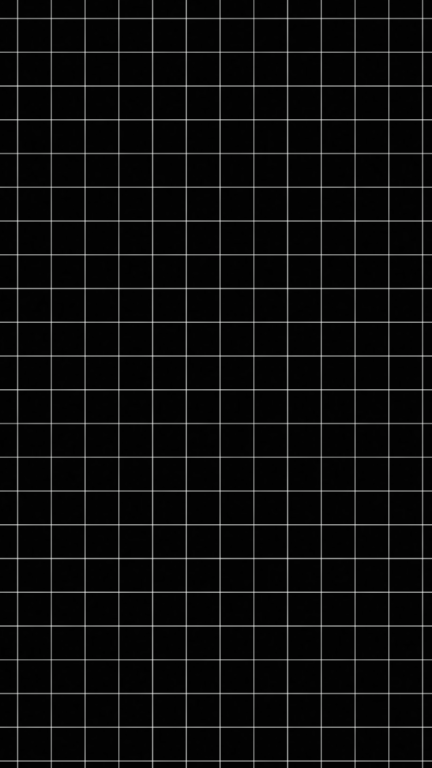
Give the GLSL for this pattern, as a Shadertoy shader.

```glsl
// Thin grey square grid on near-black, 12.8 cells across the canvas width.
// Each line is a box of fixed width, averaged over the pixel footprint, with
// a small brightness change per line and along it, over faint ground grain.

#define CELLS_ACROSS 12.8
#define FIRST_LINE vec2(0.521, 0.207)   // left and bottom line, in cells
#define LINE_WIDTH 0.0445               // in cells
#define LINE_COLOR vec3(0.46, 0.465, 0.46)
#define GROUND_COLOR vec3(0.008)
#define LINE_VARIATION 0.14
#define ALONG_VARIATION 0.06
#define GRAIN 0.006

float hash(vec2 p) {
    vec3 q = fract(vec3(p.xyx) * 0.1031);
    q += dot(q, q.yzx + 33.33);
    return fract((q.x + q.y) * q.z);
}

float valueNoise(vec2 p) {
    vec2 cell = floor(p), f = fract(p);
    f = f * f * (3.0 - 2.0 * f);
    float low = mix(hash(cell), hash(cell + vec2(1.0, 0.0)), f.x);
    float high = mix(hash(cell + vec2(0.0, 1.0)), hash(cell + 1.0), f.x);
    return mix(low, high, f.y);
}

// Share of a pixel covered by the nearest line in one direction
float lineCoverage(float coord, float pixel) {
    float dist = abs(coord - floor(coord + 0.5));
    float overlap = 0.5 * (LINE_WIDTH + pixel) - dist;
    return clamp(overlap, 0.0, min(LINE_WIDTH, pixel)) / pixel;
}

// Brightness of one line, drifting slowly along its length
float lineStrength(float index, float along, float seed) {
    float whole = hash(vec2(index + 40.0, seed)) - 0.5;
    float drift = valueNoise(vec2(along * 1.7 + 30.0, index * 7.0 + seed)) - 0.5;
    return 1.0 + 2.0 * (LINE_VARIATION * whole + ALONG_VARIATION * drift);
}

void mainImage(out vec4 fragColor, in vec2 fragCoord) {
    float pixel = CELLS_ACROSS / iResolution.x;
    vec2 grid = fragCoord * pixel - FIRST_LINE;
    vec2 index = floor(grid + 0.5);

    // Vertical and horizontal lines
    float vertical = lineCoverage(grid.x, pixel) * lineStrength(index.x, grid.y, 3.0);
    float horizontal = lineCoverage(grid.y, pixel) * lineStrength(index.y, grid.x, 71.0);

    // Ground with faint grain, lines screened together at crossings
    vec3 ground = GROUND_COLOR + GRAIN * (valueNoise(grid * 9.0 + 200.0) - 0.5);
    vec3 light = (1.0 - ground) * (1.0 - LINE_COLOR * vertical) * (1.0 - LINE_COLOR * horizontal);
    fragColor = vec4(1.0 - light, 1.0);
}
```
